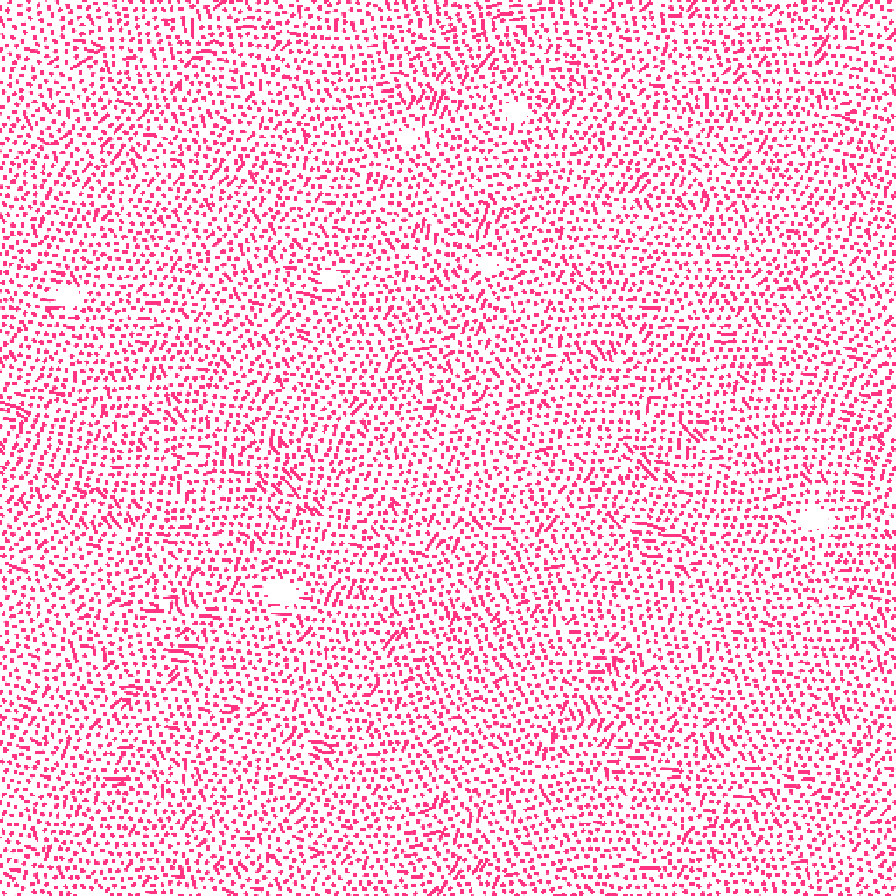
A WebGL 1 fragment shader for this pattern:

```glsl
precision highp float;
// Thousands of small pink grains on white, evenly spaced but disordered, some fused into short worms.
// A triangular lattice is jittered, relaxed by one step of repulsion and bent by layered sines;
// random neighbours are joined by capsules, small holes thin the grains, and all sits on a fine raster.

uniform vec2 u_resolution;

#define RASTER 512.0
#define DOTS_ACROSS 96.0
#define DOT_RADIUS 0.228
#define DOT_VARIATION 0.06
#define DOT_STRETCH 0.13
#define WORM_RADIUS 0.175
#define WORM_CHANCE 0.085
#define BUNDLE_CHANCE 0.04
#define JITTER 0.62
#define REPULSION 0.45
#define HOLE_CHANCE 0.4
#define EDGE 0.012

const vec3 PAPER = vec3(1.0);
const vec3 PINK = vec3(1.0, 0.20, 0.51);

vec2 hash2(vec2 c) {
  vec3 q = fract(c.xyx * vec3(0.1031, 0.1030, 0.0973));
  q += dot(q, q.yzx + 33.33);
  return fract((q.xx + q.yz) * q.zy);
}

// Triangular lattice: integer index to plane and back
vec2 toPlane(vec2 id) { return vec2(id.x + 0.5 * id.y, 0.866 * id.y); }
vec2 toLattice(vec2 p) { return vec2(p.x - 0.5774 * p.y, 1.1547 * p.y); }

// Area-preserving waves that turn the rows of dots
vec2 bend(vec2 p) {
  vec2 fine = sin(p.yx * 0.19 + vec2(0.7, 3.1));
  vec2 broad = 2.5 * sin(p.yx * 0.083 + vec2(5.0, 1.9));
  vec2 diagonal = vec2(0.85, -0.85) * sin(0.11 * (p.x + p.y) + 2.0);
  return fine + broad + diagonal;
}

vec2 unbend(vec2 p) {
  vec2 q = p;
  for (int i = 0; i < 5; i++) q = p - bend(q);
  return q;
}

vec2 jittered(vec2 id) {
  return toPlane(id) + JITTER * (hash2(id + 300.0) - 0.5);
}

// Dot centre, pushed away from neighbours that are too close
vec2 site(vec2 id) {
  vec2 centre = jittered(id);
  vec2 push = vec2(0.0);
  for (int y = -1; y <= 1; y++) {
    for (int x = -1; x <= 1; x++) {
      if (x == 0 && y == 0) continue;
      vec2 away = centre - jittered(id + vec2(x, y));
      float gap = max(length(away), 0.001);
      push += away / gap * max(0.0, 1.0 - gap);
    }
  }
  centre += REPULSION * push;
  return centre + bend(centre);
}

float capsule(vec2 p, vec2 a, vec2 b) {
  vec2 along = b - a;
  float t = clamp(dot(p - a, along) / max(dot(along, along), 0.0001), 0.0, 1.0);
  return length(p - a - along * t);
}

// One of the three lattice directions, shared by a patch of dots
vec2 wormAxis(float pick) {
  if (pick < 0.333) return vec2(1.0, 0.0);
  return pick < 0.667 ? vec2(0.0, 1.0) : vec2(-1.0, 1.0);
}

// 0 inside the scattered holes, 1 outside
float fullness(vec2 uv) {
  vec2 p = uv * 4.0;
  float full = 1.0;
  for (int y = -1; y <= 1; y++) {
    for (int x = -1; x <= 1; x++) {
      vec2 cell = floor(p) + vec2(x, y);
      vec2 kind = hash2(cell + 719.0);
      if (kind.x > HOLE_CHANCE) continue;
      vec2 centre = cell + 0.15 + 0.7 * hash2(cell + 517.0);
      float size = mix(0.025, 0.06, kind.y * kind.y);
      float reach = length((p - centre) * vec2(0.8, 1.1));
      full = min(full, smoothstep(0.4 * size, 2.4 * size, reach));
    }
  }
  return full;
}

void main() {
  vec2 uv = (floor(gl_FragCoord.xy / u_resolution.y * RASTER) + 0.5) / RASTER;
  vec2 p = uv * DOTS_ACROSS;
  vec2 home = floor(toLattice(unbend(p)) + 0.5);

  // Signed distance to the nearest grain or worm
  float shape = 10.0;
  for (int y = -1; y <= 1; y++) {
    for (int x = -1; x <= 1; x++) {
      vec2 id = home + vec2(x, y);
      vec2 centre = site(id);
      vec2 dice = hash2(id + 150.0);
      vec2 patchDice = hash2(floor(id / 3.0) + 411.0);
      float chance = WORM_CHANCE + 0.4 * step(patchDice.x, BUNDLE_CHANCE);
      if (dice.x < chance) {
        vec2 next = site(id + wormAxis(patchDice.y));
        shape = min(shape, capsule(p, centre, next) - WORM_RADIUS);
      } else {
        float angle = 40.0 * dice.x;
        vec2 stub = DOT_STRETCH * dice.y * vec2(cos(angle), sin(angle));
        float radius = DOT_RADIUS + DOT_VARIATION * (0.5 - dice.y);
        shape = min(shape, capsule(p, centre - stub, centre + stub) - radius);
      }
    }
  }

  shape += (1.0 - fullness(uv)) * (DOT_RADIUS + 0.1);
  gl_FragColor = vec4(mix(PINK, PAPER, smoothstep(-EDGE, EDGE, shape)), 1.0);
}
```
